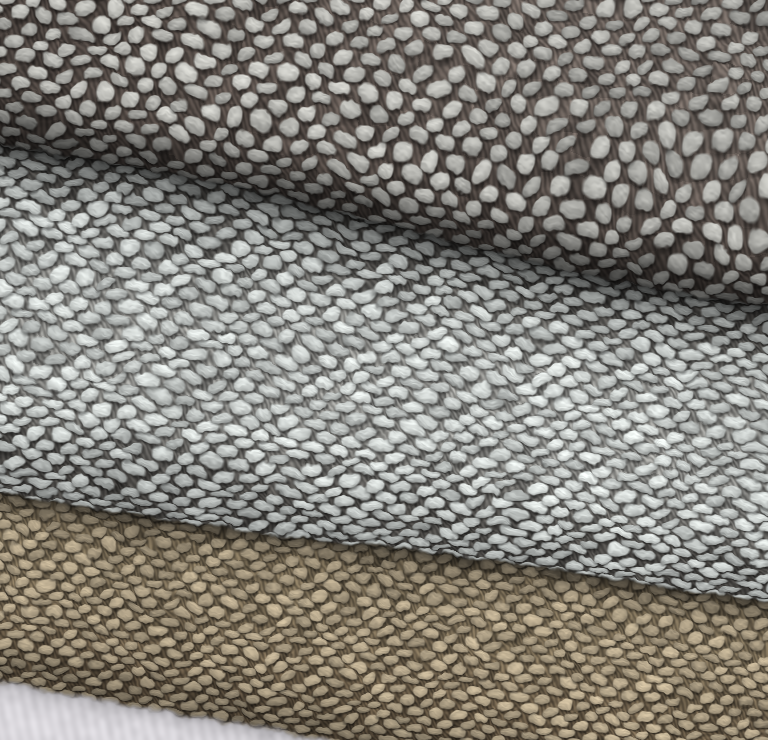
A Shadertoy shader for this texture:

```glsl
// Three folded layers of coarse woven cloth over a pale backing sheet.
// Each layer is a checker of rounded weft knots over twisted warp strands,
// laid along sloping fold lines, then shaded by distance to the folds.

float hash(vec2 p) {
    return fract(sin(dot(p, vec2(127.1, 311.7))) * 43758.5453);
}

float noise(vec2 p) {
    vec2 i = floor(p), f = fract(p);
    f = f * f * (3.0 - 2.0 * f);
    return mix(mix(hash(i), hash(i + vec2(1, 0)), f.x),
               mix(hash(i + vec2(0, 1)), hash(i + vec2(1, 1)), f.x), f.y);
}

// One unit of q is one thread crossing; size is the half extent of a knot.
vec3 weave(vec2 q, vec3 weft, vec3 warp, vec2 size, float loose) {
    q += loose * (vec2(noise(q * 0.35), noise(q * 0.35 + 40.0)) - 0.5);
    vec2 cell = floor(q);

    // Warp strands with a diagonal twist
    float twist = sin(6.283 * (q.x * 2.2 + q.y * 1.5) + 3.0 * noise(q));
    vec3 col = warp * (0.92 + 0.13 * twist + 0.35 * (noise(q * 2.3) - 0.5));
    col *= 0.82 + 0.25 * hash(cell);

    // Weft knots, lower rows first so upper rows shade them
    for (int j = -1; j <= 1; j++)
    for (int i = -1; i <= 1; i++) {
        vec2 id = cell + vec2(i, j);
        if (mod(id.x + id.y, 2.0) > 0.5) continue;
        float r = hash(id + 7.3), s = hash(id + 31.7);
        vec2 d = q - id - 0.5 - 0.22 * (vec2(r, s) - 0.5);
        d.y += (0.45 * s - 0.3) * d.x;
        d /= size * (0.86 + 0.28 * vec2(s, r));
        float l = pow(dot(pow(abs(d) + 0.001, vec2(2.4)), vec2(1)), 0.417);
        float under = length(d + vec2(-0.1, 0.35));
        col *= 1.0 - 0.38 * (1.0 - smoothstep(0.7, 1.3, under));
        float fibre = noise(vec2(q.x * 3.0 + q.y * 2.0, q.y * 7.0) + s * 20.0);
        float lit = 0.98 + 0.12 * d.y - 0.16 * l * l;
        lit += 0.22 * (r - 0.5) + 0.16 * (fibre - 0.5);
        col = mix(col, weft * lit, 1.0 - smoothstep(0.8, 1.1, l));
    }
    return col;
}

// Heights of the three fold lines
float upperFold(float x) { return 0.804 - 0.215 * x + 0.010 * sin(6.0 * x); }
float lowerFold(float x) { return 0.331 - 0.142 * x + 0.003 * sin(9.0 * x + 2.0); }
float hem(float x)       { return 0.078 - 0.185 * x; }

vec3 darkCloth(vec2 p, float d) {
    float v = d - 0.09 * p.x * smoothstep(0.0, 0.3, d) - 0.018 * exp(-d * 40.0);
    vec2 q = vec2((p.x - 0.14 * p.y) * 55.0, v * 52.0);
    float sheen = smoothstep(0.1, 0.9, p.x) * smoothstep(0.03, 0.25, d);
    vec3 warp = mix(vec3(0.33, 0.295, 0.275), vec3(0.46, 0.42, 0.395), sheen);
    vec3 col = weave(q, vec3(0.73, 0.73, 0.71), warp, vec2(0.72, 0.48), 0.8);
    float turn = 0.42 + 0.58 * smoothstep(-0.01, 0.085, d);
    return col * turn * (0.93 + 0.16 * noise(p * 4.0));
}

vec3 greyCloth(vec2 p, float top, float bottom) {
    float t = (p.y - bottom) / (top - bottom);
    float v = t * 28.0 - 2.5 * exp(-t * 7.0) + 1.2 * exp((t - 1.0) * 9.0);
    vec2 q = vec2((p.x - 0.16 * p.y) * 57.0, v);
    float crest = smoothstep(0.08, 0.4, t) * (1.0 - smoothstep(0.62, 0.95, t));
    vec3 warp = mix(vec3(0.37, 0.36, 0.345), vec3(0.60, 0.60, 0.585), crest);
    vec3 col = weave(q, vec3(0.84, 0.86, 0.85), warp, vec2(0.82, 0.54), 0.8);
    float shade = 1.0 - 0.72 * exp(-(top - p.y) / 0.034);
    shade *= 0.80 + 0.20 * smoothstep(0.0, 0.32, t + 0.1 * p.x);
    return col * shade * (0.96 + 0.08 * noise(p * 5.0 + 9.0));
}

vec3 tanCloth(vec2 p, float d) {
    float v = d + 0.02 * exp(-(p.y - hem(p.x)) * 18.0);
    vec2 q = vec2((p.x - 0.18 * p.y) * 70.0, -v * 74.0);
    vec3 warp = mix(vec3(0.51, 0.455, 0.36), vec3(0.42, 0.36, 0.28),
                    smoothstep(0.06, 0.25, d));
    vec3 col = weave(q, vec3(0.74, 0.68, 0.57), warp, vec2(0.76, 0.50), 0.7);
    float shade = 1.0 - 0.68 * exp(-d / 0.017);
    shade *= 0.74 + 0.26 * smoothstep(0.0, 0.09, p.y - hem(p.x));
    return col * shade * (0.93 + 0.14 * noise(p * 6.0 + 3.0));
}

void mainImage(out vec4 fragColor, in vec2 fragCoord) {
    vec2 p = fragCoord / iResolution.xy;
    float soft = 1.2 / iResolution.y + 0.0012;

    // Fuzzy knots make the cloth edges uneven
    float fuzz = 0.007 * (noise(p * 55.0) - 0.5) + 0.003 * (noise(p * 190.0) - 0.5);
    float top = upperFold(p.x) + fuzz;
    float bottom = lowerFold(p.x) + fuzz;
    float base = hem(p.x) + fuzz;

    // Pale backing with faint ribs
    float rib = sin(p.x * 420.0 + p.y * 90.0);
    vec3 col = vec3(0.86, 0.85, 0.87) + 0.02 * rib + 0.05 * (noise(p * 90.0) - 0.5);
    col *= 1.0 - 0.25 * exp(-max(base - p.y, 0.0) / 0.012);

    // Layers from the lowest to the topmost
    col = mix(col, tanCloth(p, max(bottom - p.y, 0.0)),
              smoothstep(-0.004, 0.006, p.y - base));
    col = mix(col, greyCloth(p, max(top, p.y), bottom),
              smoothstep(-soft, soft, p.y - bottom));
    col = mix(col, darkCloth(p, max(p.y - top, 0.0)),
              smoothstep(-soft, soft, p.y - top));

    fragColor = vec4(clamp(col, 0.0, 1.0), 1.0);
}
```
